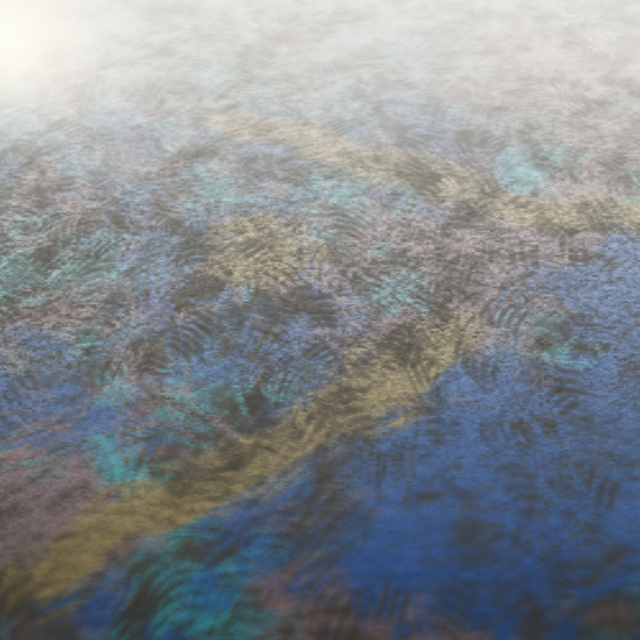
Reproduce this texture procedurally as a Shadertoy shader.

```glsl
const vec3 PAPER = vec3(0.265, 0.252, 0.222);
const vec3 MAUVE = vec3(0.41, 0.34, 0.36);
const vec3 CYAN = vec3(0.19, 0.50, 0.55);
const vec3 BLUE = vec3(0.14, 0.27, 0.49);
const vec3 OCHRE = vec3(0.48, 0.42, 0.26);
const vec3 CHALK = vec3(0.93, 0.925, 0.91);
const vec3 GLARE = vec3(1.0, 0.995, 0.96);
const float HORIZON = 1.6;      // height where the sheet would vanish
const float DEPTH = 1.2;        // foreshortening of the sheet
const float FOCUS_Y = 0.52;     // height of the sharp band
const float GRAIN = 0.17;       // relief of the paper tooth
const float SPACING = 0.23;     // gap between marks of one hatch
const int LAYERS = 7;

float hash(vec2 p) {
    vec3 q = fract(vec3(p.xyx) * 0.1031);
    q += dot(q, q.yzx + 33.33);
    return fract((q.x + q.y) * q.z);
}

float noise(vec2 p) {
    vec2 i = floor(p), f = fract(p);
    f = f * f * (3.0 - 2.0 * f);
    return mix(mix(hash(i), hash(i + vec2(1, 0)), f.x),
               mix(hash(i + vec2(0, 1)), hash(i + vec2(1, 1)), f.x), f.y);
}

float fbm(vec2 p) {
    float sum = 0.0, amp = 0.5;
    for (int i = 0; i < 4; i++) {
        sum += amp * noise(p);
        p = mat2(1.6, 1.2, -1.2, 1.6) * p + 7.3;
        amp *= 0.5;
    }
    return sum / 0.9375;
}

float bell(float x, float width) {
    return exp(-x * x / (width * width));
}

// Shares of cyan, blue and ochre over the sheet
vec3 regions(vec2 uv) {
    float wobble = 0.07 * (fbm(uv * 6.0) - 0.5);
    float lowRidge = bell(uv.y - 0.06 - 0.58 * uv.x + wobble, 0.075)
                   * (1.0 - smoothstep(0.65, 0.85, uv.x));
    float highRidge = bell(uv.y - 0.88 + 0.235 * uv.x + wobble, 0.03)
                    * smoothstep(0.2, 0.4, uv.x);
    float patchOchre = bell(length((uv - vec2(0.41, 0.61)) * vec2(0.6, 1.0)), 0.06);
    float cyan = fbm(uv * vec2(4.0, 7.0) + 3.7)
               + 0.12 * bell(uv.y - 0.82 + 0.25 * uv.x, 0.12) - 0.02;
    float blue = fbm(uv * vec2(3.0, 5.0) + 21.0)
               + 0.28 * bell(length((uv - vec2(0.88, 0.3)) * vec2(0.6, 1.0)), 0.22)
               - 0.10 * uv.y;
    return vec3(cyan, blue, max(max(lowRidge, highRidge), patchOchre));
}

vec3 pigment(vec3 region, float r, float s) {
    vec3 c = mix(MAUVE, CYAN, smoothstep(0.53, 0.62, region.x + 0.35 * (r - 0.5)));
    c = mix(c, BLUE, smoothstep(0.54, 0.64, region.y + 0.30 * (s - 0.5)));
    return mix(c, OCHRE, smoothstep(0.45, 0.65, region.z + 0.5 * (fract(r * 7.0 + s) - 0.5)));
}

// Coverage of one bent hatch of parallel marks, p in cell units
float hatch(vec2 p, float angle, float halfLength, float rnd, float soft) {
    float c = cos(angle), s = sin(angle);
    vec2 q = vec2(c * p.x + s * p.y, c * p.y - s * p.x);
    q.y += (rnd - 0.5) * 1.1 * q.x * q.x;
    float rows = floor(rnd * 2.9);
    float row = clamp(floor(q.y / SPACING + 0.5), -rows, rows);
    float vary = hash(vec2(row + 9.0, rnd * 91.0));
    q.y -= row * SPACING;
    q.x += (vary - 0.5) * 0.25;
    float width = mix(0.045, 0.10, vary);
    float side = 1.0 - smoothstep(width - soft, width + soft, abs(q.y));
    float tip = 1.0 - smoothstep(halfLength * 0.65 - soft, halfLength + soft, abs(q.x));
    return side * tip;
}

void mainImage(out vec4 fragColor, in vec2 fragCoord) {
    vec2 uv = fragCoord / iResolution.xy;
    float range = HORIZON - uv.y;
    vec2 sheet = vec2(uv.x - 0.5, DEPTH) / range;
    sheet += 0.035 * (vec2(noise(sheet * 9.0), noise(sheet * 9.0 + 40.0)) - 0.5);
    float focus = bell(uv.y - FOCUS_Y, 0.27);
    float blur = mix(0.0075, 0.0022, focus);

    // Paper tooth, finer and stronger in the sharp band
    float fine = 0.55 * noise(uv * vec2(130.0, 260.0)) + 0.45 * noise(uv * vec2(250.0, 390.0) + 5.0);
    float coarse = fbm(uv * vec2(45.0, 80.0));
    float tooth = mix(coarse, fine, 0.25 + 0.6 * focus) - 0.5;

    // Light rising toward the far edge, over a soft colour wash
    float light = pow(uv.y, 1.2) * 0.92;
    vec3 paper = PAPER + 0.53 * pow(uv.y, 1.8);
    vec3 region = regions(uv);
    vec3 wash = mix(pigment(region, 0.5, 0.5), CHALK, light);
    float cover = smoothstep(0.3, 0.7, fbm(sheet * vec2(14.0, 18.0)) + 0.3 * tooth);
    vec3 col = mix(paper, wash, 0.45 * cover);

    // Pencil hatches from broad to fine
    for (int layer = 0; layer < LAYERS; layer++) {
        float k = float(layer);
        float scale = 7.0 + 2.2 * k;
        float soft = blur * scale / range + 0.015;
        vec2 p = sheet * scale + k * 17.3;
        vec2 home = floor(p);
        for (int j = -1; j <= 1; j++)
        for (int i = -1; i <= 1; i++) {
            vec2 cell = home + vec2(i, j);
            float a = hash(cell + 3.1 * k), b = hash(cell + 51.7), c = hash(cell + 87.3 + k);
            vec2 center = cell + 0.5 + 0.5 * (vec2(a, b) - 0.5);
            float angle = 0.35 + 2.6 * (noise(center / scale * 5.0 + 11.0) - 0.5) + 1.5 * (c - 0.5);
            float mark = hatch(p - center, angle, mix(0.35, 0.72, b), fract(a * 5.0 + c), soft);
            vec3 ink = mix(pigment(region, a, c), CHALK, light);
            ink = mix(ink, paper * 0.87, step(b, 0.30));
            float press = mix(0.22, 0.68, fract(b * 9.0 + a));
            col = mix(col, ink, mark * clamp(press + 0.7 * tooth, 0.0, 0.9));
        }
    }

    // Grain, distant haze and the glare in the upper left corner
    col *= 1.0 + tooth * GRAIN * (1.6 + focus) * (1.0 - 0.6 * smoothstep(0.65, 1.0, uv.y));
    col = mix(col, CHALK, 0.55 * smoothstep(0.68, 1.0, uv.y));
    col = mix(col, GLARE, 0.95 * bell(length((uv - vec2(0.0, 0.94)) * vec2(0.8, 1.0)), 0.13));
    col *= 1.0 - 0.10 * (1.0 - smoothstep(0.0, 0.2, uv.y));
    fragColor = vec4(clamp(col, 0.0, 1.0), 1.0);
}
```
